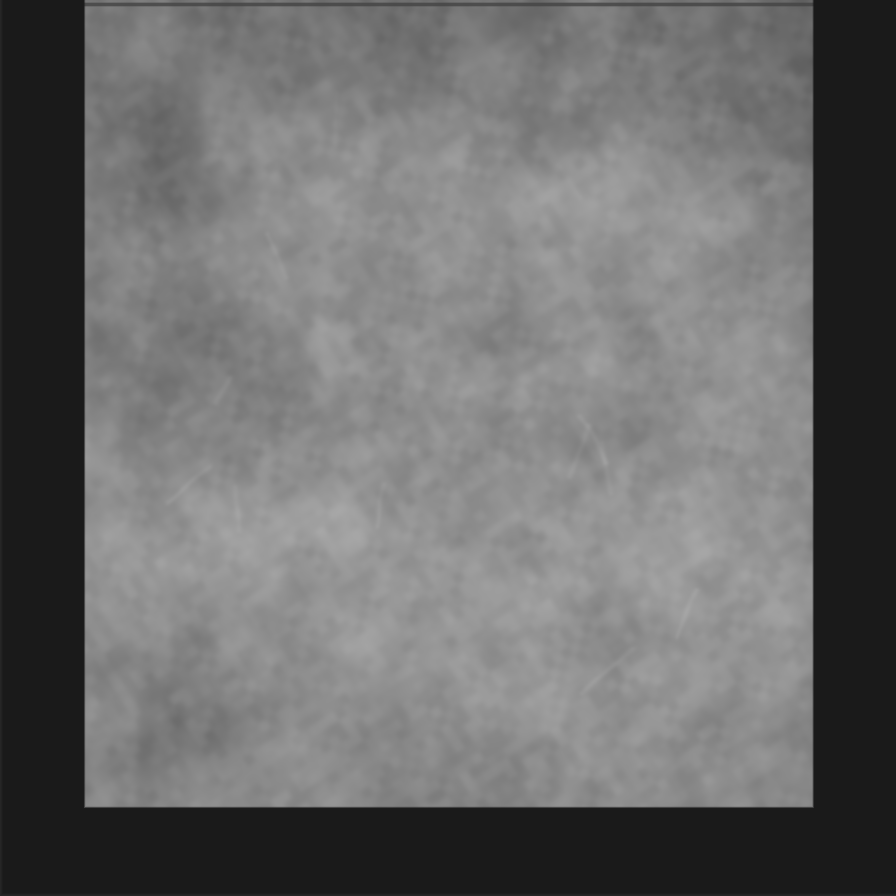
This texture is drawn by a Shadertoy shader. Its source:

```glsl
float hash(vec2 p) {
    vec3 q = fract(vec3(p.xyx) * 0.1031);
    q += dot(q, q.yzx + 33.33);
    return fract((q.x + q.y) * q.z);
}

float noise(vec2 p) {
    vec2 i = floor(p), f = fract(p);
    f = f * f * f * (f * (f * 6.0 - 15.0) + 10.0);
    return mix(mix(hash(i), hash(i + vec2(1, 0)), f.x),
               mix(hash(i + vec2(0, 1)), hash(i + vec2(1, 1)), f.x), f.y);
}

// Cloudy mottling centred on zero, from broad stains to fine grain
float mottling(vec2 p) {
    float sum = 0.0, amplitude = 0.068;
    mat2 turn = mat2(0.8, 0.6, -0.6, 0.8);
    p *= 5.0;
    for (int i = 0; i < 5; i++) {
        sum += amplitude * (noise(p) - 0.5);
        p = turn * p * 2.05 + 17.3;
        amplitude *= 0.9;
    }
    return sum;
}

float segmentDistance(vec2 p, vec2 a, vec2 b) {
    vec2 pa = p - a, ba = b - a;
    return length(pa - ba * clamp(dot(pa, ba) / dot(ba, ba), 0.0, 1.0));
}

// Short faint scratches, steep or shallow
float scratches(vec2 p) {
    float sum = 0.0;
    p += 0.012 * (vec2(noise(p * 22.0), noise(p * 22.0 + 50.0)) - 0.5);
    for (int i = 0; i < 12; i++) {
        float k = float(i);
        vec2 start = 0.18 + 0.66 * vec2(hash(vec2(k, 3.1)), hash(vec2(k, 8.7)));
        float angle = 0.6 + 2.0 * hash(vec2(k, 5.3));
        vec2 along = vec2(cos(angle), sin(angle)) * (0.02 + 0.05 * hash(vec2(k, 1.9)));
        float d = segmentDistance(p, start, start + along) / 0.0035;
        sum += exp(-d * d) * (0.3 + 0.7 * hash(vec2(k, 6.4)));
    }
    return sum;
}

void mainImage(out vec4 fragColor, in vec2 fragCoord) {
    vec2 uv = fragCoord / iResolution.xy;

    // Broad light, dimmer at the top and the upper sides
    vec2 warped = uv + 0.09 * (vec2(noise(uv * 6.0), noise(uv * 6.0 + 30.0)) - 0.5);
    float upper = smoothstep(0.15, 0.7, warped.y);
    float plate = 0.557;
    plate -= 0.068 * smoothstep(0.74, 0.9, warped.y);
    plate -= 0.05 * (1.0 - smoothstep(0.12, 0.36, warped.x)) * mix(0.5, 1.0, upper);
    plate -= 0.055 * smoothstep(0.78, 0.92, warped.x) * smoothstep(0.55, 0.75, uv.y);
    plate -= 0.028 * (1.0 - smoothstep(0.1, 0.32, warped.y));
    plate -= 0.03 * smoothstep(0.87, 0.915, uv.x);

    // Mottling, vertical streaks and scratches
    plate += mottling(uv);
    float streakMask = 1.0 - smoothstep(0.15, 0.5, uv.x);
    plate += 0.035 * streakMask * (noise(uv * vec2(55.0, 6.0)) - 0.5);
    plate += 0.035 * scratches(uv);

    // Dark hairline along the top
    plate = mix(plate, 0.26, 0.8 * (1.0 - smoothstep(0.001, 0.003, abs(uv.y - 0.995))));

    // Dark frame on the left, right and bottom
    float inset = min(min(uv.x - 0.0945, 0.9075 - uv.x), uv.y - 0.099);
    float edge = max(0.0015, 0.75 / iResolution.y);
    float frame = 0.102 + 0.05 * (1.0 - smoothstep(0.0, 0.004, min(uv.x, uv.y)));
    float gray = mix(frame, plate, smoothstep(-edge, edge, inset));

    fragColor = vec4(vec3(gray), 1.0);
}
```
